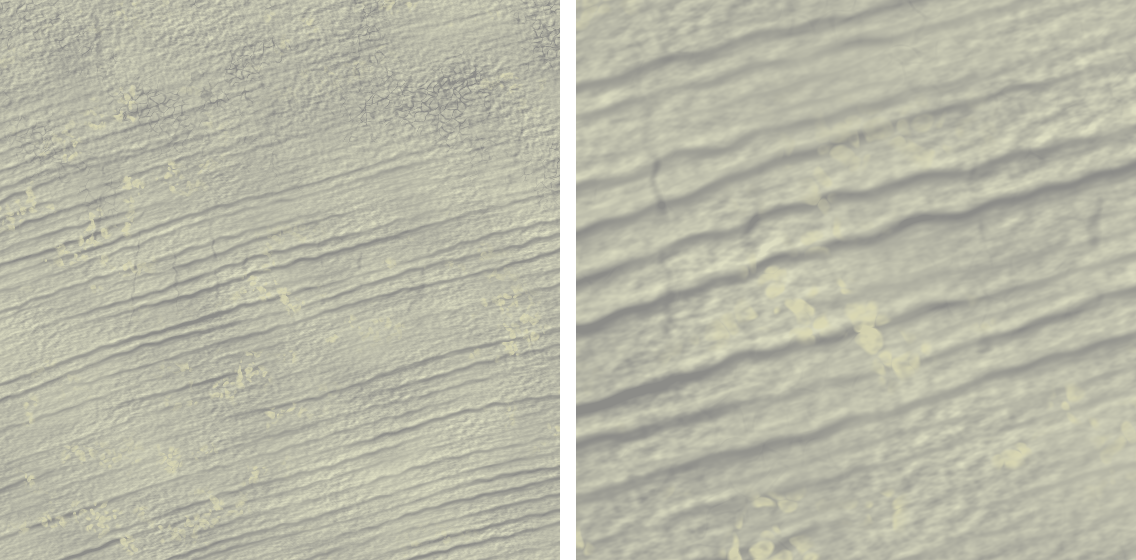
Left: the whole. Right: its middle third, enlarged.
A three.js fragment shader for this texture:

```glsl
// Weathered pale plaster, combed with dark diagonal grooves that bow slightly.
// Jittered line cells make the grooves, embossed gradient noise the grain,
// and cellular distances the crackle and the scattered yellowish crumbs.

varying vec2 vUv;

const vec3 SHADOW_COLOR = vec3(0.55, 0.55, 0.535);
const vec3 LIGHT_COLOR = vec3(0.84, 0.84, 0.74);
const vec3 CRUMB_COLOR = vec3(0.86, 0.85, 0.70);
const float BASE_TONE = 0.66;
const float GROOVE_SLOPE = 0.35;
const float GROOVE_BOW = 0.06;
const float GROOVE_COUNT = 37.0;
const float SCRATCH_COUNT = 71.0;
const float GROOVE_DEPTH = 0.60;
const float SCRATCH_DEPTH = 0.24;
const float RIDGE_LIFT = 0.20;
const float GRAIN_CONTRAST = 0.33;
const float CRACK_DEPTH = 0.42;
const float CRACK_SCALE = 64.0;
const float CRUMB_SCALE = 75.0;

float hash(vec2 p) {
  vec3 q = fract(p.xyx * 0.1031);
  q += dot(q, q.yzx + 33.33);
  return fract((q.x + q.y) * q.z);
}

float cornerSlope(vec2 corner, vec2 offset) {
  float angle = 6.2832 * hash(corner);
  return dot(vec2(cos(angle), sin(angle)), offset);
}

// Gradient noise, about -0.7 to 0.7
float noise(vec2 p) {
  vec2 i = floor(p), f = fract(p);
  vec2 w = f * f * f * (f * (f * 6.0 - 15.0) + 10.0);
  vec2 e = vec2(1.0, 0.0);
  float low = mix(cornerSlope(i, f), cornerSlope(i + e, f - e), w.x);
  float high = mix(cornerSlope(i + e.yx, f - e.yx), cornerSlope(i + 1.0, f - 1.0), w.x);
  return mix(low, high, w.y);
}

float fbm(vec2 p) {
  float sum = 0.0, gain = 1.0;
  for (int i = 0; i < 3; i++) {
    sum += gain * noise(p);
    p = p * 1.9 + 17.3;
    gain *= 0.65;
  }
  return sum;
}

// Light minus shade on a bumpy surface lit from the upper left
float emboss(vec2 p) {
  return fbm(p) - fbm(p + vec2(-0.25, 0.4));
}

// Distances to the nearest and second nearest scattered point
vec2 cellDistances(vec2 p) {
  vec2 cell = floor(p), nearest = vec2(9.0);
  for (int y = -1; y <= 1; y++) {
    for (int x = -1; x <= 1; x++) {
      vec2 id = cell + vec2(float(x), float(y));
      float d = length(id + vec2(hash(id), hash(id + 71.7)) - p);
      nearest = vec2(min(nearest.x, d), min(nearest.y, max(nearest.x, d)));
    }
  }
  return nearest;
}

// x: dark cut, y: lit ridge beside it; flow runs along and across the grooves
vec2 grooves(vec2 flow, float count, float reach) {
  float across = flow.y * count;
  vec2 result = vec2(0.0);
  for (int i = -2; i <= 2; i++) {
    float id = floor(across) + float(i);
    float seed = hash(vec2(id + 100.0, 3.7));
    float along = flow.x + seed * 40.0;
    float wander = 0.5 * noise(vec2(along * 3.5, id)) + 0.22 * noise(vec2(along * 33.0, id));
    float d = across - id - 0.5 - 0.5 * (seed - 0.5) - wander;
    float presence = noise(vec2(along * reach, id + 0.5)) + 0.3 * noise(vec2(along * 24.0, id));
    float strength = smoothstep(-0.4, 0.4, presence + 0.5 * seed - 0.17);
    float width = mix(0.08, 0.14, strength) * (d > 0.0 ? 0.8 : 1.4);
    float ridge = (d - 0.27) / 0.15;
    result += strength * vec2(exp(-d * d / (width * width)), exp(-ridge * ridge));
  }
  return min(result, 1.0);
}

void main() {
  vec2 p = vUv;
  vec2 flow = vec2(p.x + 0.3 * p.y, p.y - GROOVE_SLOPE * p.x + GROOVE_BOW * p.x * p.x);
  flow.y += 0.010 * noise(p * 3.0 + 5.0);
  float patches = noise(p * 3.2 + 12.0);
  float rough = smoothstep(0.64, 0.9, p.y + 0.1 * p.x + 0.22 * patches);

  // Broad stains and two kinds of grain
  float tone = BASE_TONE + 0.19 * fbm(p * vec2(3.0, 4.0) + 31.0);
  tone += 0.18 * noise(flow * vec2(9.0, 60.0) + 8.0);
  float combed = emboss(flow * vec2(62.0, 120.0));
  float pebbled = emboss(flow * vec2(72.0, 100.0) + 40.0);
  float patchy = 1.0 + 0.9 * noise(p * 9.0 + 44.0);
  tone += GRAIN_CONTRAST * patchy * mix(0.85 * combed, 1.1 * pebbled, rough);

  // Deep grooves with finer scratches, fading into the rough upper part
  float worn = mix(1.0, 0.25, rough) * (0.95 + 0.5 * patches);
  vec2 groove = worn * grooves(flow, GROOVE_COUNT, 2.4);
  vec2 scratch = grooves(flow + 3.3, SCRATCH_COUNT, 6.0);
  tone += RIDGE_LIFT * groove.y - GROOVE_DEPTH * groove.x * (0.95 + 0.5 * combed);
  tone -= SCRATCH_DEPTH * scratch.x * (0.7 + 0.6 * combed);

  // Crackle between pebbles, and a few broken upright cracks
  vec2 bent = p + 0.010 * vec2(noise(p * 60.0), noise(p * 60.0 + 90.0));
  vec2 pebble = cellDistances(vec2(bent.x, 1.2 * (bent.y - 0.3 * bent.x)) * CRACK_SCALE);
  float crackle = 1.0 - smoothstep(0.03, 0.25, pebble.y - pebble.x);
  crackle *= smoothstep(-0.1, 0.45, noise(p * 8.0 + 3.0) + 0.7 * noise(p * 42.0));
  crackle *= mix(0.15, 1.0, rough);
  float upright = 1.0 - smoothstep(0.0, 0.05, abs(noise(bent * vec2(11.0, 1.5) + 60.0)));
  upright *= smoothstep(0.1, 0.4, noise(p * vec2(7.0, 5.0) + 23.0) + 0.5 * noise(p * 38.0));
  tone -= CRACK_DEPTH * max(crackle, 0.7 * upright * smoothstep(0.2, 0.6, p.y));

  // Crumbs of uneven size gathered in loose clumps
  float clump = noise(flow * vec2(7.0, 13.0) + 50.0) + 0.8 * noise(p * 28.0);
  clump = smoothstep(0.1, 0.4, clump) * smoothstep(-0.2, 0.25, noise(p * 3.5 + 70.0));
  float reach = 0.38 + 0.5 * noise(p * 50.0 + 15.0);
  float crumb = 1.0 - smoothstep(reach - 0.15, reach + 0.1, cellDistances(bent * CRUMB_SCALE + 7.0).x);
  crumb *= clump * (0.7 + 0.5 * pebbled);

  vec3 color = mix(SHADOW_COLOR, LIGHT_COLOR, clamp(tone, 0.0, 1.1));
  gl_FragColor = vec4(mix(color, CRUMB_COLOR, clamp(crumb, 0.0, 0.85)), 1.0);
}
```
